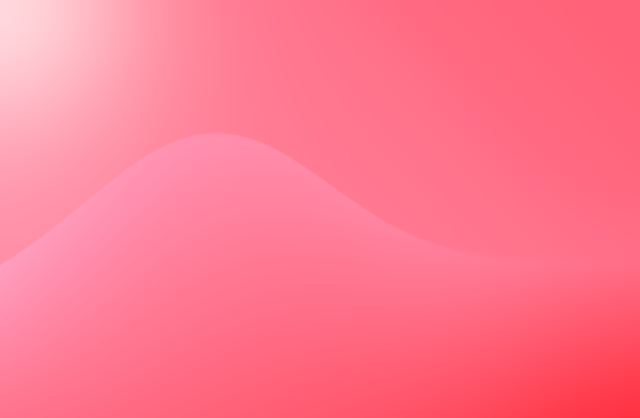
This background is drawn by a Shadertoy shader. Its source:

```glsl
const vec3 SKY_PINK = vec3(1.00, 0.54, 0.64);
const vec3 SKY_CORAL = vec3(1.00, 0.40, 0.49);
const vec3 CREST_LEFT = vec3(1.00, 0.62, 0.75);
const vec3 CREST_RIGHT = vec3(1.00, 0.45, 0.55);
const vec3 FLOOR_LEFT = vec3(1.00, 0.45, 0.55);
const vec3 FLOOR_RIGHT = vec3(1.00, 0.25, 0.32);
const vec3 GLOW_TINT = vec3(0.00, 0.34, 0.26);
const vec3 EMBER_TINT = vec3(0.00, 0.06, 0.07);
const vec3 FOLD_TINT = vec3(0.00, 0.014, 0.014);

const float GLOW_RADIUS = 0.355;
const float EMBER_RADIUS = 0.35;
const float PEAK_X = 0.336;
const float PEAK_Y = 0.681;
const float LEFT_BASE = 0.25;
const float LEFT_WIDTH = 0.293;
const float RIGHT_BASE = 0.373;
const float RIGHT_WIDTH = 0.248;
const float RIGHT_POWER = 2.1;

float glow(vec2 p, vec2 center, float radius) {
    vec2 d = (p - center) / radius;
    return exp(-dot(d, d));
}

// Bell profile with a broad left flank and a flat tail on the right
float hillHeight(float x) {
    float d = x - PEAK_X;
    bool left = d < 0.0;
    float base = left ? LEFT_BASE : RIGHT_BASE;
    float width = left ? LEFT_WIDTH : RIGHT_WIDTH;
    float power = left ? 2.0 : RIGHT_POWER;
    return base + (PEAK_Y - base) * exp(-pow(abs(d) / width, power));
}

vec3 skyColor(vec2 uv, vec2 p, float aspect) {
    float slant = uv.x + 0.6 * (uv.y - 0.5);
    vec3 color = mix(SKY_PINK, SKY_CORAL, clamp(slant / 1.2, 0.0, 1.0));

    // Faint fold sweeping down to the right
    float foldLine = 1.0 - 0.55 * smoothstep(0.45, 0.95, uv.x);
    color -= FOLD_TINT * smoothstep(-0.04, 0.16, uv.y - foldLine)
           * smoothstep(0.45, 0.65, uv.x);

    return color + GLOW_TINT * glow(p, vec2(0.0, 1.0), GLOW_RADIUS);
}

vec3 hillColor(vec2 uv, vec2 p, float height, float aspect) {
    vec3 crest = mix(CREST_LEFT, CREST_RIGHT, uv.x);
    vec3 ground = mix(FLOOR_LEFT, FLOOR_RIGHT, uv.x);
    float depth = clamp(1.0 - uv.y / height, 0.0, 1.0);
    vec3 color = mix(crest, ground, depth);
    return color - EMBER_TINT * glow(p, vec2(aspect, 0.0), EMBER_RADIUS);
}

void mainImage(out vec4 fragColor, in vec2 fragCoord) {
    vec2 uv = fragCoord / iResolution.xy;
    float aspect = iResolution.x / iResolution.y;
    vec2 p = vec2(uv.x * aspect, uv.y);

    // The ridge edge dissolves towards the right
    float height = hillHeight(uv.x);
    float softness = mix(0.003, 0.025, smoothstep(0.6, 1.0, uv.x))
                   + 0.5 / iResolution.y;
    float hillMask = smoothstep(-softness, softness, height - uv.y);

    vec3 color = mix(skyColor(uv, p, aspect),
                     hillColor(uv, p, height, aspect), hillMask);
    fragColor = vec4(clamp(color, 0.0, 1.0), 1.0);
}
```
